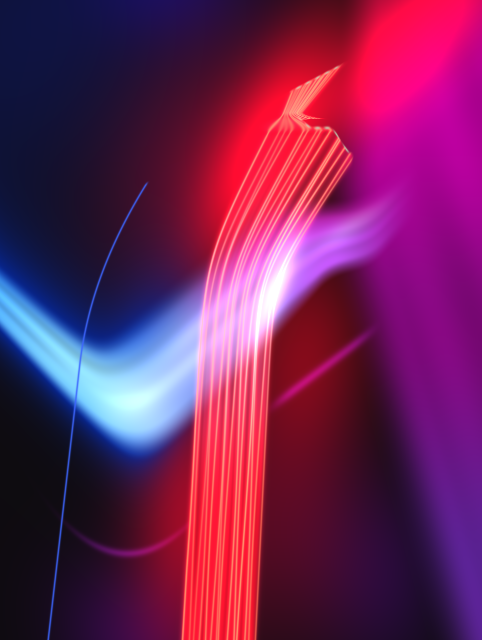
Give the GLSL for this background, as a Shadertoy shader.

```glsl
// Long-exposure light painting: a blue-violet wave crossed by a ribbon of red light trails.

float hash(float n) { return fract(sin(n * 91.7) * 437.58); }

vec2 gradientAt(vec2 cell) {
  float a = 6.2832 * hash(dot(cell, vec2(1, 57.3)));
  return vec2(cos(a), sin(a));
}

float noise(vec2 p) {
  vec2 i = floor(p), f = fract(p), u = f * f * (3.0 - 2.0 * f), e = vec2(0, 1);
  return mix(mix(dot(gradientAt(i), f), dot(gradientAt(i + e.yx), f - e.yx), u.x),
    mix(dot(gradientAt(i + e), f - e), dot(gradientAt(i + 1.0), f - 1.0), u.x), u.y);
}

// Elliptic glow, its long axis leaning clockwise from vertical
float glow(vec2 p, float x, float y, float rx, float ry, float lean) {
  vec2 d = p - vec2(x, y), axis = vec2(sin(lean), cos(lean));
  vec2 q = vec2(d.x * axis.y - d.y * axis.x, dot(d, axis)) / vec2(rx, ry);
  return exp(-dot(q, q));
}

float ramp(float x, float k) { return k * log(1.0 + exp(x / k)); }
float below(float a, float b, float x) { return 1.0 - smoothstep(a, b, x); }

float line(float d, float width) {
  d /= max(width, 0.8 / iResolution.y);
  return exp(-d * d);
}

// Trail position; the upper flag sweeps away from the body
float trailX(float y, float t) {
  float left = 0.286 + 0.06 * y + 0.45 * ramp(y - 0.6, 0.04);
  float right = 0.4 + 0.05 * y + 0.62 * ramp(y - 0.565, 0.03);
  float sweep = mix(0.115 + 0.4 * y, 0.82 * y - 0.203, t);
  return mix(mix(left, right, t), sweep, smoothstep(0.795, 0.825, y));
}

vec3 backdrop(vec2 p) {
  vec3 col = vec3(0.055, 0.045, 0.06);
  col += vec3(0, 0.03, 0.19) * glow(p, 0.04, 0.95, 0.24, 0.28, 0.3);
  col += vec3(0.03, 0, 0.22) * glow(p, 0.27, 1.03, 0.13, 0.1, 0.0);
  // Red haze beside and below the ribbon
  col += vec3(0.85, 0, 0.08) * glow(p, 0.42, 0.78, 0.07, 0.2, 0.45);
  col += vec3(0.3, 0, 0.06) * glow(p, 0.32, 0.75, 0.14, 0.22, 0.4);
  col += vec3(0.55, 0, 0.08) * glow(p, 0.29, 0.2, 0.085, 0.23, 0.0);
  col += vec3(0.42, 0, 0.03) * glow(p, 0.48, 0.45, 0.1, 0.17, 0.1);
  col += vec3(0.24, 0, 0.07) * glow(p, 0.46, 0.18, 0.11, 0.2, 0.0);
  col += vec3(0.12, 0, 0.2) * glow(p, 0.2, 0.0, 0.1, 0.13, -0.6);
  col += vec3(0.08, 0, 0.16) * glow(p, 0.6, 0.1, 0.1, 0.16, 0.0);
  // Violet curtain and red beam on the right
  float edge = max(0.7 - 0.27 * p.y, 0.53), diagonal = p.y - 0.285 - 0.9 * p.x;
  vec3 violet = mix(vec3(0.34, 0.13, 0.56), vec3(0.5, 0.03, 0.48), smoothstep(0.1, 0.5, p.y));
  violet = mix(violet, vec3(0.66, 0, 0.56), smoothstep(0.5, 0.8, p.y));
  violet *= 1.0 + 0.25 * noise(vec2(p.x * 14.0 + p.y * 4.0, p.y * 2.0));
  col = mix(col, violet, smoothstep(edge - 0.03, edge + 0.07, p.x) * below(-0.08, 0.13, diagonal));
  col += vec3(0.4, 0, 0.12) * smoothstep(0.53, 0.6, p.x) * smoothstep(-0.05, 0.15, diagonal);
  return col + vec3(0.85, 0, 0.15) * glow(p, 0.635, 0.925, 0.068, 0.19, 0.75);
}

vec3 addWave(vec3 col, vec2 p) {
  float low = 0.24 + length(vec2(0.05, 1.1 * p.x - 0.242)) - 0.055 * smoothstep(0.5, 0.6, p.x);
  float high = 0.43 + length(vec2(0.03, 0.9 * p.x - 0.144)) - 0.12 * smoothstep(0.4, 0.6, p.x);
  float v = (p.y - low) / (high - low);
  // Deep blue halo
  float halo = exp(-max(28.0 * (low - p.y), max(14.0 * (p.y - high), 0.0)));
  col = mix(col, vec3(0.02, 0.17, 0.68), 0.85 * halo * below(0.2, 0.36, p.x));
  // Cyan to lavender to violet
  vec3 tint = mix(vec3(0.2, 0.58, 0.98), vec3(0.5, 0.6, 1), smoothstep(0.12, 0.34, p.x));
  tint = mix(tint, vec3(0.74, 0.32, 0.95), smoothstep(0.34, 0.52, p.x));
  tint = mix(tint, vec3(0.86, 0.12, 0.8), smoothstep(0.45, 1.0, v) * smoothstep(0.26, 0.4, p.x));
  tint += vec3(0.38, 0.32, 0.05) * glow(p, 0.14, 0.415, 0.06, 0.17, -0.9);
  tint += vec3(0.25, 0.2, 0.1) * glow(p, 0.3, 0.45, 0.045, 0.17, 0.85);
  tint += vec3(0.1, 0.25, 0.1) * glow(p, 0.57, 0.66, 0.016, 0.07, 1.0);
  tint *= 1.0 + 0.28 * noise(vec2(p.x * 4.0, v * 6.0));
  return mix(col, tint, smoothstep(-0.06, 0.2, v) * below(0.7, 1.12, v) * below(0.52, 0.66, p.x));
}

vec3 addRibbon(vec3 col, vec2 p) {
  float bodyTop = 0.8 - 0.04 * smoothstep(0.515, 0.552, p.x) + 0.02 * below(0.46, 0.49, p.x);
  float flagTop = 0.62 + 0.52 * p.x;
  float top = mix(flagTop, bodyTop, smoothstep(0.455, 0.47, p.x) * below(0.812, 0.818, p.y));
  float inside = below(-0.004, 0.004, p.y - top) * below(0.549, 0.555, p.x);
  float left = trailX(p.y, 0.0), t = (p.x - left) / (trailX(p.y, 1.0) - left);
  float crossing = glow(p, 0.39, 0.52, 0.15, 0.2, 0.7);
  // Translucent red sheet
  vec3 red = mix(vec3(0.95, 0.06, 0.16), vec3(1, 0.42, 0.72), crossing);
  red *= 1.0 + 0.4 * noise(vec2(t * 17.0, p.y * 3.0));
  float sheet = smoothstep(-0.04, 0.06, t) * below(0.94, 1.04, t) * inside;
  col = mix(col, red, sheet * mix(0.85, 0.32, smoothstep(0.25, 0.5, p.y)));
  // Bright trails, measured across their slope
  float slope = 100.0 * (trailX(p.y + 0.01, 0.5) - trailX(p.y, 0.5));
  vec3 hot = mix(vec3(1, 0.55, 0.36), vec3(1, 0.78, 0.82), crossing);
  for (float n = 0.0; n < 14.0; n++) {
    float s = (n + 0.7 * hash(n + 3.0) - 0.35) / 13.0 + 0.025 * sin(p.y * 7.0 + n * 2.4);
    float d = (p.x - trailX(p.y, clamp(s, 0.0, 1.0))) / length(vec2(1, slope));
    float strength = (0.45 + 0.5 * hash(n + 8.0)) * inside;
    col = mix(col, hot, strength * line(d, 0.0016));
    col += vec3(0.3, 0.05, 0.07) * strength * line(d, 0.005);
  }
  // Beaded rims and the hot bend
  float rim = line(p.y - bodyTop, 0.0025) * smoothstep(0.46, 0.475, p.x) * below(0.545, 0.553, p.x);
  rim += line(p.y - flagTop, 0.002) * smoothstep(0.452, 0.46, p.x) * below(0.525, 0.54, p.x);
  col = mix(col, vec3(0.75, 0.85, 0.72), rim * (0.45 + 0.35 * sin(p.x * 420.0)));
  return col + vec3(0.5, 0.5, 0.4) * glow(p, 0.43, 0.545, 0.018, 0.09, 0.35);
}

void mainImage(out vec4 fragColor, in vec2 fragCoord) {
  vec2 p = fragCoord / iResolution.xy * vec2(0.755, 1);
  vec3 col = addWave(backdrop(p), p);
  // Faint violet arcs
  float x = p.x - 0.2, bend = max(p.y - 0.43, 0.0);
  col += vec3(0.24, 0.03, 0.3) * line(p.y - 0.135 - 5.0 * x * x, 0.006) * glow(p, 0.2, 0.15, 0.08, 0.08, 0.0);
  col += vec3(0.25, 0.02, 0.36) * line(p.y - 0.045 - 0.75 * p.x, 0.009) * smoothstep(0.41, 0.46, p.x) * below(0.55, 0.6, p.x);
  col = addRibbon(col, p);
  // Lone thin blue trail
  float d = (p.x - 0.0755 - 0.115 * p.y - 0.9 * bend * bend) / length(vec2(1, 0.115 + 1.8 * bend));
  col = mix(col, vec3(0.24, 0.4, 1), 0.85 * line(d, 0.0016) * below(0.71, 0.718, p.y));
  fragColor = vec4(clamp(col, 0.0, 1.0), 1);
}
```
